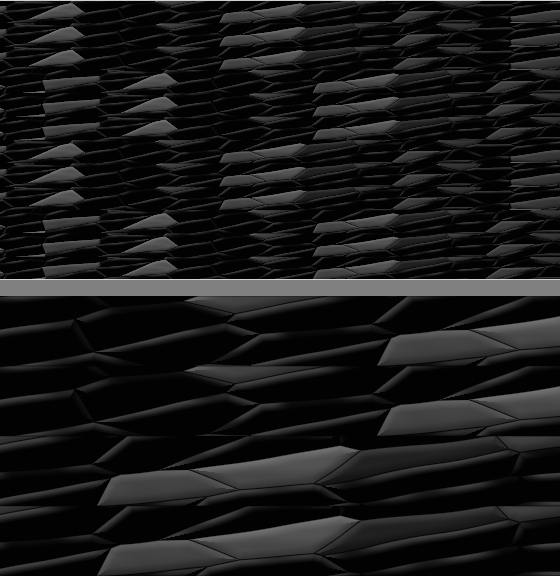
Top: the whole. Bottom: its middle third, enlarged.
Reproduce this background procedurally as a Shadertoy shader.

```glsl
// Dark overlapping shards with broken lit upper rims and flat grey plates, in repeating strips.

const float ROWS = 12.0;               // identical strips over the height
const float GROUPS = 4.0;              // alternate groups slide sideways
const float GROUP_SHIFT = 1.0 / 3.0;
const vec2 SHARD_SIZE = vec2(0.155, 0.034);
const float SHARD_SLOPE = 0.13;
const float WARP = 0.004;
const float BEVEL_WIDTH = 0.0125;
const float SEAM_WIDTH = 0.001;
const float BORDER_WIDTH = 0.003;
const vec2 LIGHT_DIR = vec2(-0.33, 0.944);

struct Shard {
    vec2 id;       // cell of the shard
    vec2 offset;   // position relative to the shard centre, in cells
    vec2 normal;   // outward direction of the nearest edge
    float edge;    // distance to that edge, in canvas units
};

vec2 hash2(vec2 p) {
    vec3 q = fract(vec3(p.xyx) * vec3(0.1031, 0.1030, 0.0973));
    q += dot(q, q.yzx + 33.33);
    return fract((q.xx + q.yz) * q.zy);
}

float gradientDot(vec2 cell, vec2 offset) {
    float angle = 6.2832 * hash2(cell).x;
    return dot(vec2(cos(angle), sin(angle)), offset);
}

float gradientNoise(vec2 p) {
    vec2 i = floor(p), f = fract(p);
    vec2 u = f * f * f * (f * (f * 6.0 - 15.0) + 10.0);
    vec2 e = vec2(1.0, 0.0);
    float low = mix(gradientDot(i, f), gradientDot(i + e, f - e), u.x);
    float high = mix(gradientDot(i + e.yx, f - e.yx), gradientDot(i + 1.0, f - 1.0), u.x);
    return mix(low, high, u.y);
}

vec2 shardCentre(vec2 cell) {
    return cell + 0.03 + 0.94 * hash2(cell + 17.0);
}

// Sheared, stretched Voronoi cell with true edge distance on the canvas
Shard findShard(vec2 p, vec2 size, float slope) {
    vec2 q = vec2(p.x, p.y - slope * p.x) / size;
    vec2 base = floor(q);
    Shard s = Shard(base, vec2(0.0), vec2(0.0, 1.0), 1.0);
    float nearest = 100.0;
    for (int y = -2; y <= 2; y++)
    for (int x = -2; x <= 2; x++) {
        vec2 cell = base + vec2(x, y);
        vec2 r = q - shardCentre(cell);
        float d = dot(r, r);
        if (d < nearest) { nearest = d; s.id = cell; s.offset = r; }
    }
    vec2 home = shardCentre(s.id);
    for (int y = -2; y <= 2; y++)
    for (int x = -2; x <= 2; x++) {
        if (x == 0 && y == 0) continue;
        vec2 other = shardCentre(s.id + vec2(x, y));
        vec2 across = other - home;
        vec2 grad = vec2(across.x / size.x - slope * across.y / size.y, across.y / size.y);
        float d = dot(0.5 * (home + other) - q, across) / length(grad);
        if (d < s.edge) { s.edge = d; s.normal = normalize(grad); }
    }
    return s;
}

// One plate in every fourth cell of a column, bright or dim by column; 0 means black
float plateTone(vec2 id) {
    vec2 h = hash2(vec2(id.x, 5.0) + 71.0);
    float chosen = floor(4.0 * hash2(vec2(id.x, 9.0) + 31.0).x);
    float tone = h.x < 0.22 ? mix(0.08, 0.13, h.y) : mix(0.20, 0.33, h.y);
    return mod(id.y, 4.0) == chosen ? tone : 0.0;
}

float shadeShard(Shard s, vec2 p, float px) {
    float plate = plateTone(s.id);
    float grain = gradientNoise(p * vec2(14.0, 70.0));
    float tone = plate * (1.0 + 0.2 * clamp(s.offset.y, -0.5, 0.5) + 0.15 * grain);

    // The rim is strongest on upper edges and dies out along its length
    float facing = dot(s.normal, LIGHT_DIR);
    float bevel = 1.0 - smoothstep(0.0, BEVEL_WIDTH, s.edge);
    float breaks = smoothstep(-0.35, 0.2, gradientNoise(p * vec2(11.0, 32.0) + 8.3));
    float rim = plate > 0.0 ? 0.10 : 0.27 * mix(0.2, 1.0, breaks);
    tone += rim * max(facing, 0.0) * bevel;
    tone *= 1.0 - 0.3 * max(-facing, 0.0) * bevel;
    return tone * smoothstep(-0.5 * px, SEAM_WIDTH + 0.5 * px, s.edge);
}

void mainImage(out vec4 fragColor, in vec2 fragCoord) {
    float px = 1.0 / iResolution.y;
    vec2 uv = fragCoord * px;

    // Fold the height into strips and slide every other group
    float group = floor(uv.y * GROUPS);
    float strip = fract(uv.y * ROWS);
    vec2 p = vec2(uv.x - GROUP_SHIFT * (1.0 - mod(group, 2.0)), strip / ROWS);

    // Bend the straight cell edges a little
    vec2 bent = p + vec2(0.0, WARP * gradientNoise(p * vec2(9.0, 18.0) + 3.7));
    float tone = shadeShard(findShard(bent, SHARD_SIZE, SHARD_SLOPE), p, px);

    // Faint dark cut between strips
    float cut = min(strip, 1.0 - strip) / ROWS;
    tone *= mix(0.6, 1.0, smoothstep(0.0, SEAM_WIDTH + 0.5 * px, cut));

    // Pale hairline along the top and bottom
    float margin = min(uv.y, 1.0 - uv.y);
    float line = 1.0 - smoothstep(BORDER_WIDTH - 0.5 * px, BORDER_WIDTH + 0.5 * px, margin);
    tone = mix(tone, 0.87, line);

    fragColor = vec4(vec3(max(tone, 0.006)), 1.0);
}
```
